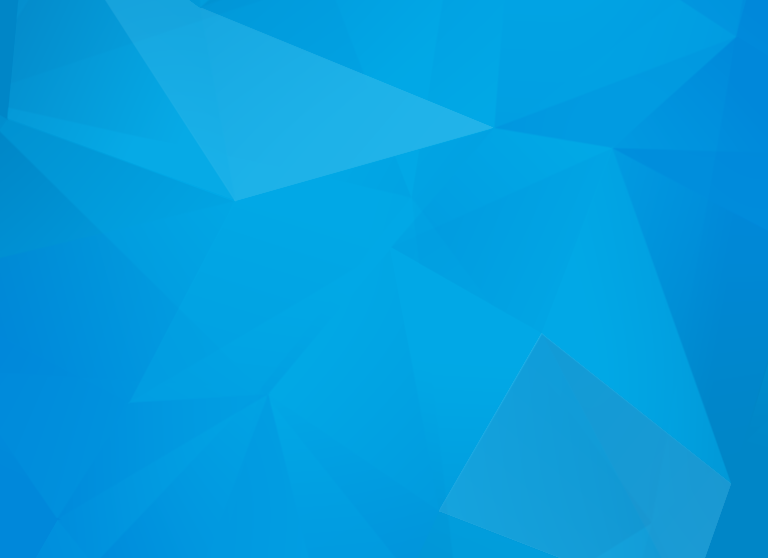
A Shadertoy shader for this background:

```glsl
// Low-poly backdrop of overlapping, softly shaded blue facets with pale highlights.

const vec3 BRIGHT = vec3(0.005, 0.660, 0.900);
const vec3 DEEP_BLUE = vec3(0.0, 0.535, 0.855);
const vec3 DEEP_TEAL = vec3(0.0, 0.525, 0.780);
const vec2 PALE_TOP = vec2(0.31, 0.85);     // highlight centres, 0..1 canvas
const vec2 PALE_BOTTOM = vec2(0.74, 0.19);
const float PALE_RADIUS = 0.21;
const float PALE_STRENGTH = 0.145;
const float MAIN_SCALE = 2.7;               // cells per canvas height
const float VEIL_SCALE = 1.9;
const float MAIN_ANGLE = 0.45;
const float VEIL_ANGLE = -0.65;
const float JITTER = 0.64;
const float MAIN_CONTRAST = 0.42;
const float VEIL_CONTRAST = 0.22;
const float SLOPE = 0.75;                   // shading ramp inside a facet
const float EDGE_SOFTNESS = 0.0025;         // in canvas heights

vec2 hash22(vec2 p) {
    vec3 q = fract(p.xyx * vec3(0.1031, 0.1030, 0.0973));
    q += dot(q, q.yzx + 33.33);
    return fract((q.xx + q.yz) * q.zy);
}

mat2 rotation(float angle) {
    float c = cos(angle), s = sin(angle);
    return mat2(c, s, -s, c);
}

float cross2(vec2 a, vec2 b) { return a.x * b.y - a.y * b.x; }

// Signed distance to the line a-b, positive on its left.
float sideDistance(vec2 p, vec2 a, vec2 b) {
    return cross2(normalize(b - a), p - a);
}

// Positive inside the triangle, whichever way it winds.
float triangleInside(vec2 p, vec2 a, vec2 b, vec2 c) {
    float winding = cross2(b - a, c - a) < 0.0 ? -1.0 : 1.0;
    return min(min(winding * sideDistance(p, a, b),
                   winding * sideDistance(p, b, c)),
               winding * sideDistance(p, c, a));
}

vec2 meshVertex(vec2 id, float seed) {
    return id + JITTER * (hash22(id + seed) - 0.5);
}

// Returns facet centroid (xy), ramped shade around zero (z), random value (w).
vec4 facetMesh(vec2 point, float scale, float angle, float seed) {
    mat2 turn = rotation(angle);
    vec2 p = turn * point * scale;
    vec2 cell = floor(p);
    float soft = EDGE_SOFTNESS * scale;
    vec4 sum = vec4(0.0);
    float total = 0.0;
    for (int j = -1; j <= 1; j++)
    for (int i = -1; i <= 1; i++) {
        vec2 id = cell + vec2(i, j);
        // Start corner decides which diagonal splits the cell.
        bool flip = hash22(id + seed + 71.0).x > 0.5;
        vec2 start = flip ? vec2(1.0, 0.0) : vec2(0.0);
        vec2 end = 1.0 - start;
        vec2 a = meshVertex(id + start, seed);
        vec2 c = meshVertex(id + end, seed);
        for (int k = 0; k < 2; k++) {
            vec2 corner = k == 0 ? vec2(start.x, end.y) : vec2(end.x, start.y);
            vec2 b = meshVertex(id + corner, seed);
            float weight = smoothstep(-soft, soft, triangleInside(p, a, b, c));
            vec2 center = (a + b + c) / 3.0;
            vec2 rnd = hash22(id + seed + 23.0 + 41.0 * float(k));
            vec2 ramp = rotation(6.2832 * rnd.y) * vec2(SLOPE, 0.0);
            float shade = rnd.x - 0.5 + dot(ramp, p - center);
            sum += weight * vec4(center * turn / scale, shade, rnd.y);
            total += weight;
        }
    }
    return sum / max(total, 0.0001);
}

// Darkness toward the sides, the bottom and a little at the top.
float borderDepth(vec2 uv) {
    float sides = smoothstep(0.48, 1.05, abs(uv.x - 0.5) * 2.0);
    float bottom = 1.0 - smoothstep(0.0, 0.42, uv.y);
    float top = smoothstep(0.75, 1.05, uv.y);
    return 0.85 * sides + 0.45 * bottom + 0.25 * top;
}

float paleSpot(vec2 uv, vec2 center) {
    float d = length(uv - center);
    return 1.0 - smoothstep(PALE_RADIUS * 0.7, PALE_RADIUS, d);
}

void mainImage(out vec4 fragColor, in vec2 fragCoord) {
    vec2 canvas = vec2(iResolution.x / iResolution.y, 1.0);
    vec2 p = fragCoord / iResolution.y;
    vec4 mainFacet = facetMesh(p, MAIN_SCALE, MAIN_ANGLE, 17.0);
    vec4 veil = facetMesh(p, VEIL_SCALE, VEIL_ANGLE, 137.0);

    // Depth follows facet centres so the mesh stays visible.
    vec2 facetUv = mainFacet.xy / canvas;
    vec2 uv = mix(p / canvas, facetUv, 0.5);
    float depth = borderDepth(uv) + 0.08
                + MAIN_CONTRAST * mainFacet.z + VEIL_CONTRAST * veil.z;

    // Opposite corners lean toward teal, the others toward pure blue.
    float quadrant = (uv.x - 0.5) * (uv.y - 0.5);
    float teal = 1.0 - smoothstep(-0.09, 0.05, quadrant);
    vec3 color = mix(BRIGHT, mix(DEEP_BLUE, DEEP_TEAL, teal), clamp(depth, 0.0, 1.0));

    // Pale translucent facets.
    float pale = max(paleSpot(facetUv, PALE_TOP), paleSpot(facetUv, PALE_BOTTOM));
    pale *= mix(0.45, 1.0, mainFacet.w) * (0.9 - 0.4 * mainFacet.z);
    color = mix(color, vec3(1.0), PALE_STRENGTH * clamp(pale, 0.0, 1.0));

    fragColor = vec4(color, 1.0);
}
```
